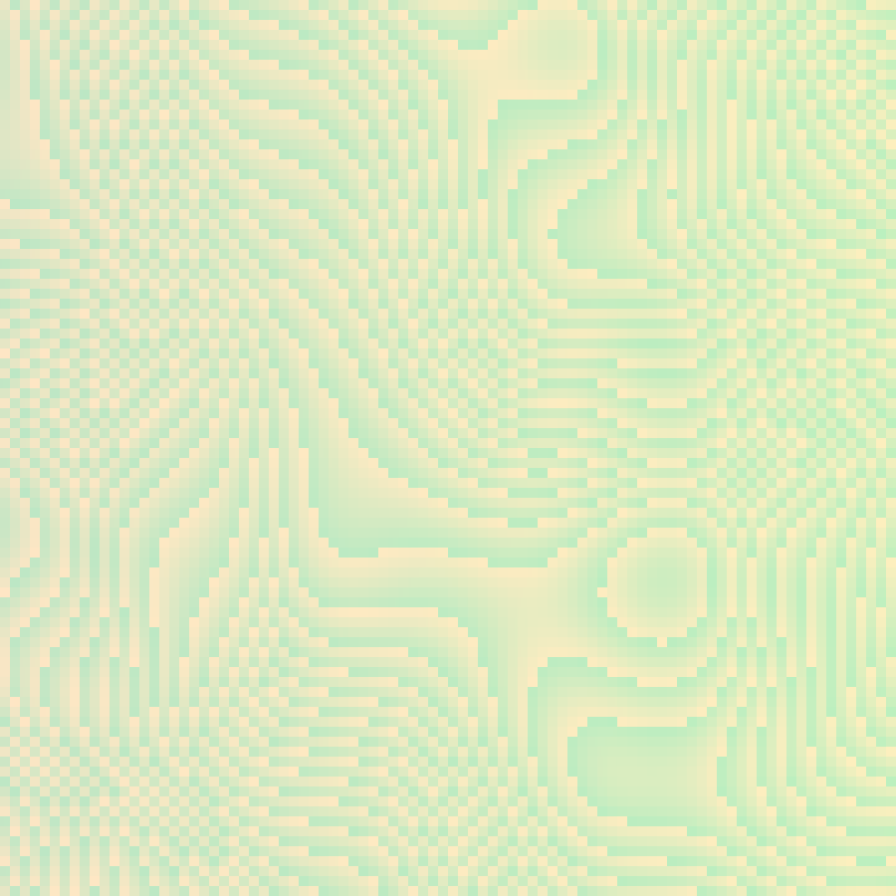
A WebGL 1 fragment shader for this pattern:

```glsl
precision highp float;
// Pastel mosaic of cells whose aliased sawtooth phase forms stripes, checkers and flat patches.
uniform vec2 u_resolution;

const float CELLS = 90.0;                      // cells across the canvas
const int WAVES = 6;                           // layers of the phase field
const vec2 MEAN_STEP = vec2(0.36, 0.29);       // mean phase change per cell
const float WAVE_STEP = 0.20;                  // phase change added by each wave
const vec3 MINT = vec3(0.735, 0.922, 0.760);
const vec3 CREAM = vec3(0.995, 0.920, 0.758);
const vec3 SIDE_TINT = vec3(-0.004, 0.036, -0.026); // shift from left to right

// Layered sines: each wave gets a new direction and a shorter length,
// with its height scaled so that all waves have the same slope.
float phaseField(vec2 cell, vec2 meanStep, float waveStep) {
  float phase = dot(cell, meanStep);
  float frequency = 0.055;
  for (int i = 0; i < WAVES; i++) {
    float layer = float(i);
    float angle = 0.7 + 2.4 * layer;
    vec2 direction = vec2(cos(angle), sin(angle));
    float bend = 0.8 * sin(dot(cell, direction.yx) * 0.045 + 1.7 * layer);
    phase += waveStep / frequency
           * sin(dot(cell, direction) * frequency + bend + 4.1 * layer);
    frequency *= 1.32;
  }
  return phase;
}

// Sawtooth shade of one cell, from 0 to 1.
float cellShade(vec2 cell) {
  return fract(phaseField(cell, MEAN_STEP, WAVE_STEP));
}

// Blend the four nearest cells over a narrow band at their borders.
float mosaic(vec2 p, float edgeWidth) {
  vec2 corner = floor(p - 0.5);
  vec2 blend = clamp((fract(p - 0.5) - 0.5) / edgeWidth + 0.5, 0.0, 1.0);
  float lower = mix(cellShade(corner), cellShade(corner + vec2(1.0, 0.0)), blend.x);
  float upper = mix(cellShade(corner + vec2(0.0, 1.0)), cellShade(corner + 1.0), blend.x);
  return mix(lower, upper, blend.y);
}

void main() {
  float size = min(u_resolution.x, u_resolution.y);
  vec2 uv = gl_FragCoord.xy / size;
  float edgeWidth = min(CELLS / size, 1.0);
  float shade = mosaic(uv * CELLS, edgeWidth);

  // Cooler on the left, fresher and yellower on the right.
  vec3 color = mix(MINT, CREAM, shade) + SIDE_TINT * (uv.x - 0.5);
  gl_FragColor = vec4(color, 1.0);
}
```
